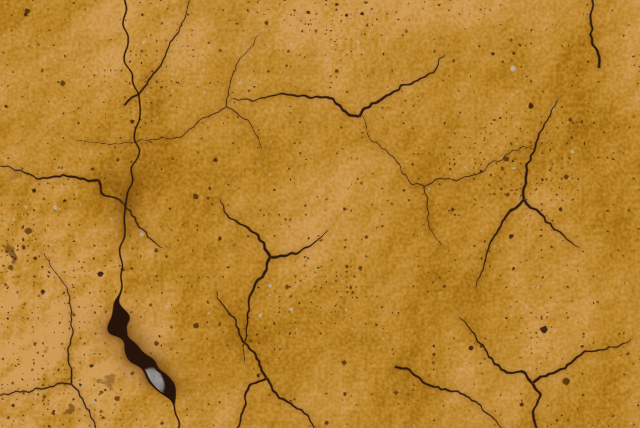
Write a Shadertoy shader that draws this texture.

```glsl
// Weathered ochre plaster: a softly lit bumpy wall with branching black cracks,
// scattered grit and pale chips, and a torn fissure on the worn left side.
// Gradient noise shapes the relief; cracks are bent, tapered arms around hubs.

#define OCHRE      vec3(0.73, 0.52, 0.16)
#define OCHRE_PALE vec3(0.79, 0.585, 0.285)
#define OCHRE_DEEP vec3(0.64, 0.43, 0.08)
#define STAIN      vec3(0.43, 0.26, 0.07)
#define CRACK_DARK vec3(0.15, 0.075, 0.04)
#define PLASTER    vec3(0.60, 0.58, 0.57)
#define CRACK_HALF_WIDTH 0.0034
#define ARM_SHARE  0.62
#define RELIEF     2.3
#define GRAIN      0.55
#define GRIT_SHARE 0.09
#define FISSURE_X  0.31

vec2 hash2(vec2 p) {
    vec3 q = fract(p.xyx * vec3(0.1031, 0.1030, 0.0973));
    q += dot(q, q.yzx + 33.33);
    return fract((q.xx + q.yz) * q.zy);
}

float cornerSlope(vec2 corner, vec2 offset) {
    float angle = 6.2832 * hash2(corner + 57.0).x;
    return dot(vec2(cos(angle), sin(angle)), offset);
}

float noise(vec2 p) {
    vec2 i = floor(p), f = p - i, e = vec2(1.0, 0.0);
    vec2 u = f * f * f * (f * (f * 6.0 - 15.0) + 10.0);
    return mix(mix(cornerSlope(i, f), cornerSlope(i + e.xy, f - e.xy), u.x),
               mix(cornerSlope(i + e.yx, f - e.yx), cornerSlope(i + 1.0, f - 1.0), u.x), u.y);
}

float fbm(vec2 p) {
    float sum = 0.0, amp = 0.5;
    for (int i = 0; i < 4; i++) {
        sum += amp * noise(p);
        p = mat2(1.6, 1.2, -1.2, 1.6) * p + 7.3;
        amp *= 0.5;
    }
    return sum;
}

// Coverage of a shape from its signed distance, one pixel soft
float cover(float d) {
    float soft = 1.0 / iResolution.y;
    return 1.0 - smoothstep(-soft, soft, d);
}

// Distance to one jagged arm that runs along +x and thins toward its tip
float crackArm(vec2 p, float len, float width, float bend, float seed) {
    float t = p.x / len;
    float jag = 0.035 * noise(vec2(p.x * 11.0, seed)) + 0.007 * noise(vec2(p.x * 65.0, seed));
    float path = bend * p.x * t + smoothstep(0.0, 0.03, p.x) * jag;
    float d = abs(p.y - path) - width * sqrt(max(1.0 - t, 0.0));
    return max(d, max(-p.x, p.x - len));
}

// Nearest crack among hubs on a jittered grid, up to three arms each
float cracks(vec2 p) {
    float nearest = 1.0;
    for (int n = 0; n < 12; n++) {
        vec2 cell = vec2(n % 4, n / 4);
        vec2 hub = (cell + 0.15 + 0.7 * hash2(cell + 3.7)) * vec2(0.375, 0.333);
        vec2 look = hash2(cell + 21.3);
        for (int k = 0; k < 3; k++) {
            vec2 id = cell * 5.0 + float(k) * 17.0 + 0.37;
            vec2 h = hash2(id), g = hash2(id + 91.0);
            if (k > 0 && h.x > ARM_SHARE) continue;
            float angle = 6.2832 * look.x + 2.1 * float(k) + 0.9 * (h.y - 0.5);
            float c = cos(angle), s = sin(angle);
            vec2 q = mat2(c, -s, s, c) * (p - hub);
            float width = CRACK_HALF_WIDTH * mix(0.15, 1.0, look.y);
            nearest = min(nearest, crackArm(q, mix(0.12, 0.32, g.x), width, g.y - 0.5, id.x + 3.0 * id.y));
        }
    }
    return nearest;
}

void mainImage(out vec4 fragColor, in vec2 fragCoord) {
    vec2 p = fragCoord / iResolution.y;
    float worn = (1.0 - smoothstep(0.05, 0.5, p.x)) * (1.0 - smoothstep(0.3, 0.75, p.y));

    // Wall: mottled paint, relief lit from the upper left, fine grain
    vec2 toLight = vec2(-0.009, 0.008);
    float slope = fbm(p * 7.0) - fbm((p + toLight) * 7.0);
    float tone = 0.58 + 1.5 * fbm(p * vec2(3.4, 2.6) + 4.0) + 0.3 * worn
               + RELIEF * slope * (1.0 + 1.2 * worn) + GRAIN * noise(p * 120.0);
    vec3 color = mix(OCHRE_DEEP, OCHRE, clamp(tone * 2.0, -0.3, 1.0));
    color = mix(color, OCHRE_PALE, clamp(tone * 2.0 - 1.0, 0.0, 1.4));

    // Stains and flaked paint, mostly on the worn side
    float flakes = smoothstep(0.24, 0.32, fbm(p * 13.0 + 9.0));
    color = mix(color, STAIN, flakes * (0.06 + 0.75 * worn));

    // Grit and pale chips in three sizes, thicker in clusters
    float cluster = smoothstep(0.18, 0.5, noise(p * 3.3 + 12.4)) + 0.6 * worn;
    vec2 rough = p + 0.003 * vec2(noise(p * 140.0), noise(p * 140.0 + 31.0));
    for (int i = 0; i < 3; i++) {
        float size = 0.012 * pow(1.9, float(i));
        vec2 cell = floor(rough / size), h = hash2(cell + float(i) * 43.0);
        vec2 g = hash2(cell + 71.0 + float(i) * 19.0);
        vec2 offset = rough / size - cell - 0.3 - 0.4 * g;
        float radius = size * mix(0.06, 0.2, h.y * h.y);
        float present = step(h.x, (GRIT_SHARE + 0.35 * cluster) / (1.0 + float(i)));
        vec3 grit = g.x > 0.86 ? PLASTER * 1.2 : mix(CRACK_DARK, STAIN, g.y);
        color = mix(color, grit, 0.85 * present * cover(length(offset) * size - radius));
    }

    // Cracks with a faint shaded lip
    float crack = cracks(p);
    color = mix(color, STAIN, 0.22 * exp(-max(crack, 0.0) / 0.008));
    color = mix(color, CRACK_DARK, 0.95 * cover(crack));

    // Fissure: a wandering split that tears open low down and bares grey plaster
    float axis = FISSURE_X + 0.07 * noise(vec2(p.y * 3.2, 5.4)) + 0.018 * noise(vec2(p.y * 22.0, 8.6))
               + 0.08 * (1.0 - smoothstep(0.0, 0.22, p.y));
    float opening = smoothstep(0.05, 0.11, p.y) * (1.0 - smoothstep(0.2, 0.33, p.y));
    float side = p.x - axis;
    float tear = abs(side) - mix(0.0017, 0.024 + 0.03 * noise(p * 17.0), opening);
    float shade = 0.75 * opening + 0.6 * exp(-pow((p.y - 0.53) / 0.09, 2.0));
    color = mix(color, STAIN, clamp(shade, 0.0, 0.8) * exp(-max(tear, 0.0) / 0.022));
    color = mix(color, CRACK_DARK, cover(tear));
    float bare = smoothstep(-0.02, 0.1, noise(p * 11.0 + 2.7) - 6.0 * side);
    color = mix(color, PLASTER * (0.95 + 0.5 * fbm(p * 40.0)), bare * cover(tear + 0.006) * opening);

    fragColor = vec4(clamp(color, 0.0, 1.0), 1.0);
}
```
